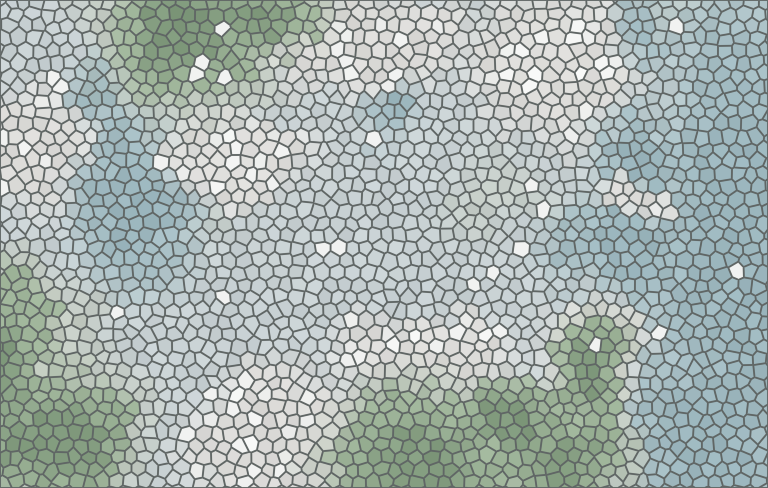
Write a WebGL 2 fragment shader that draws this pattern.

```glsl
#version 300 es
precision highp float;

// Stained mosaic: small irregular Voronoi tiles with thin dark grout.
// Sites are a jittered staggered grid; each tile takes one flat colour from
// soft patches of blue, pale and green, ragged by gradient noise.

uniform vec2 u_resolution;
out vec4 fragColor;

const float TILES_ACROSS = 54.0;
const float ROW_HEIGHT   = 0.866;   // row spacing, in tiles
const float JITTER       = 0.29;    // site offset, in tiles
const float GROUT_HALF   = 0.066;   // half grout width, in tiles
const float RAGGEDNESS   = 0.035;   // patch outline warp, in canvas widths
const float TILE_SCATTER = 0.022;   // per-tile colour displacement
const float TONE_SPREAD  = 0.055;   // per-tile brightness range
const float GLINT_SHARE  = 0.012;   // share of near-white tiles

const vec3 GROUT      = vec3(0.375, 0.400, 0.395);
const vec3 MIST       = vec3(0.785, 0.820, 0.830);
const vec3 WATER      = vec3(0.680, 0.765, 0.785);
const vec3 DEEP_WATER = vec3(0.610, 0.715, 0.745);
const vec3 PALE       = vec3(0.865, 0.862, 0.852);
const vec3 WHITE      = vec3(0.945, 0.950, 0.945);
const vec3 SAGE       = vec3(0.765, 0.795, 0.750);
const vec3 LEAF       = vec3(0.625, 0.710, 0.605);
const vec3 DEEP_LEAF  = vec3(0.505, 0.605, 0.490);

// Elliptic patches: centre xy and radii zw, in canvas widths
const int PATCHES = 8;
const vec4 BLUES[PATCHES] = vec4[PATCHES](
    vec4(0.97, 0.33, 0.15, 0.40), vec4(0.82, 0.31, 0.11, 0.10),
    vec4(0.18, 0.37, 0.09, 0.14), vec4(0.92, 0.06, 0.13, 0.16),
    vec4(0.83, 0.43, 0.07, 0.07), vec4(0.13, 0.49, 0.05, 0.09),
    vec4(0.50, 0.52, 0.04, 0.08), vec4(0.84, 0.60, 0.05, 0.06));
const vec4 PALES[PATCHES] = vec4[PATCHES](
    vec4(0.31, 0.43, 0.12, 0.06), vec4(0.04, 0.45, 0.09, 0.09),
    vec4(0.72, 0.55, 0.12, 0.11), vec4(0.55, 0.18, 0.13, 0.05),
    vec4(0.36, 0.05, 0.12, 0.11), vec4(0.82, 0.38, 0.05, 0.025),
    vec4(0.47, 0.58, 0.15, 0.07), vec4(0.77, 0.17, 0.075, 0.09));
const vec4 GREENS[PATCHES] = vec4[PATCHES](
    vec4(0.24, 0.59, 0.105, 0.10), vec4(0.34, 0.61, 0.09, 0.05),
    vec4(0.07, 0.07, 0.11, 0.10), vec4(0.01, 0.18, 0.06, 0.11),
    vec4(0.56, 0.04, 0.13, 0.09), vec4(0.72, 0.03, 0.09, 0.08),
    vec4(0.77, 0.15, 0.05, 0.07), vec4(0.66, 0.09, 0.08, 0.05));

vec2 hash2(vec2 p) {
    vec3 q = fract(p.xyx * vec3(0.1031, 0.1030, 0.0973));
    q += dot(q, q.yzx + 33.33);
    return fract((q.xx + q.yz) * q.zy);
}

float cornerSlope(vec2 corner, vec2 offset) {
    float angle = 6.2832 * hash2(corner + 71.0).x;
    return dot(vec2(cos(angle), sin(angle)), offset);
}

float gradientNoise(vec2 p) {
    vec2 i = floor(p), f = p - i;
    vec2 w = f * f * f * (f * (f * 6.0 - 15.0) + 10.0);
    vec2 e = vec2(1.0, 0.0);
    return mix(mix(cornerSlope(i, f), cornerSlope(i + e, f - e), w.x),
               mix(cornerSlope(i + e.yx, f - e.yx),
                   cornerSlope(i + 1.0, f - 1.0), w.x), w.y);
}

// Distance to the nearest patch, where 1 is a patch outline
float patchDistance(vec2 p, vec4 patches[PATCHES]) {
    float nearest = 10.0;
    for (int i = 0; i < PATCHES; i++)
        nearest = min(nearest, length((p - patches[i].xy) / patches[i].zw));
    return nearest;
}

vec2 tileSite(vec2 id) {
    vec2 h = hash2(id + 17.0);
    float angle = 6.2832 * h.x;
    vec2 centre = vec2(id.x + 0.5 * mod(id.y, 2.0) + 0.25, (id.y + 0.5) * ROW_HEIGHT);
    return centre + JITTER * sqrt(h.y) * vec2(cos(angle), sin(angle));
}

vec3 tileColor(vec2 id, vec2 site) {
    vec2 p = site / TILES_ACROSS;
    vec2 chance = hash2(id + 131.0);
    vec2 warp = vec2(gradientNoise(p * 11.0), gradientNoise(p * 11.0 + 40.0));
    p += RAGGEDNESS * warp + TILE_SCATTER * (hash2(id + 57.0) - 0.5);

    float blue = patchDistance(p, BLUES);
    float pale = patchDistance(p, PALES);
    float green = patchDistance(p, GREENS);
    float cloud = gradientNoise(p * 7.0 + 9.0);

    vec3 color = mix(MIST, SAGE, smoothstep(0.1, 0.5, cloud) * 0.6);
    color = mix(color, WATER, 1.0 - smoothstep(0.6, 1.25, blue));
    color = mix(color, DEEP_WATER, 1.0 - smoothstep(0.2, 0.95, blue));
    color = mix(color, PALE, 1.0 - smoothstep(0.65, 1.2, pale));
    color = mix(color, WHITE, (1.0 - smoothstep(0.5, 1.1, pale)) * step(0.78, chance.y));
    color = mix(color, SAGE, 0.8 * (1.0 - smoothstep(1.0, 1.45, green)));
    color = mix(color, LEAF, 1.0 - smoothstep(0.8, 1.1, green));
    color = mix(color, DEEP_LEAF, 1.0 - smoothstep(0.2, 0.85, green + 0.4 * cloud));
    color += TONE_SPREAD * (chance.x - 0.5);
    return mix(color, WHITE, step(1.0 - GLINT_SHARE, chance.x));
}

void main() {
    vec2 p = gl_FragCoord.xy / u_resolution.x * TILES_ACROSS;
    vec2 size = u_resolution / u_resolution.x * TILES_ACROSS;
    vec2 home = floor(p / vec2(1.0, ROW_HEIGHT));

    // Nearest site owns the pixel
    vec2 ownId = home, ownSite = p;
    float nearest = 100.0;
    for (int k = 0; k < 25; k++) {
        vec2 id = home + vec2(k % 5 - 2, k / 5 - 2);
        vec2 site = tileSite(id);
        float d = distance(site, p);
        if (d < nearest) { nearest = d; ownId = id; ownSite = site; }
    }

    // Distance to the closest tile side, canvas frame included
    vec2 frame = min(p, size - p);
    float side = min(frame.x, frame.y);
    for (int k = 0; k < 25; k++) {
        vec2 id = home + vec2(k % 5 - 2, k / 5 - 2);
        if (id == ownId) continue;
        vec2 site = tileSite(id);
        side = min(side, dot(0.5 * (ownSite + site) - p, normalize(site - ownSite)));
    }

    float soft = 0.65 * TILES_ACROSS / u_resolution.x;
    float face = smoothstep(GROUT_HALF - soft, GROUT_HALF + soft, side);
    fragColor = vec4(mix(GROUT, tileColor(ownId, ownSite), face), 1.0);
}
```
